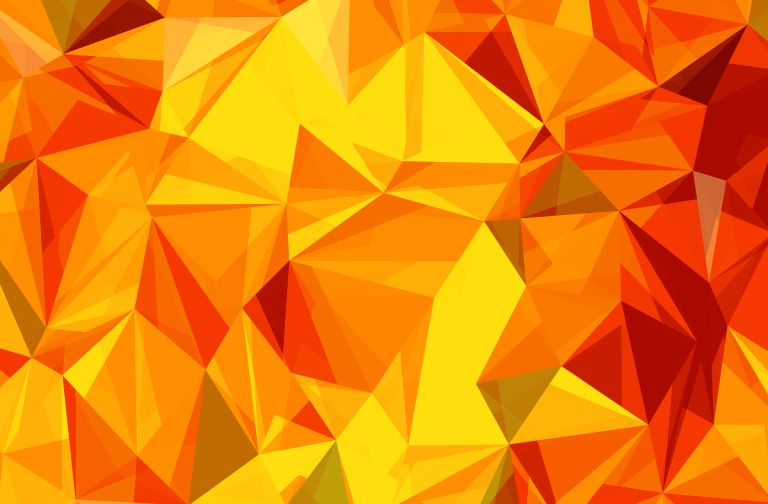
Write a Shadertoy shader that draws this background.

```glsl
// Low-poly mosaic of flat triangles glowing from dark red through orange to yellow.

const float ROWS = 6.2;                                   // lattice cells per canvas height
const mat2 TILT = mat2(0.87, 0.493, -0.493, 0.87);        // hides the lattice axes

vec2 hash2(vec2 p) {
    vec3 q = fract(p.xyx * vec3(0.1031, 0.1030, 0.0973));
    q += dot(q, q.yzx + 33.33);
    return fract((q.xx + q.yz) * q.zy);
}

float gradientDot(vec2 cell, vec2 offset) {
    return dot(hash2(cell + 71.0) * 2.0 - 1.0, offset);
}

float gradientNoise(vec2 p) {
    vec2 i = floor(p), f = fract(p), w = f * f * (3.0 - 2.0 * f), e = vec2(1, 0);
    return mix(mix(gradientDot(i, f), gradientDot(i + e, f - e), w.x),
               mix(gradientDot(i + e.yx, f - e.yx), gradientDot(i + 1.0, f - 1.0), w.x), w.y);
}

float cross2(vec2 a, vec2 b) { return a.x * b.y - a.y * b.x; }

// Signed distance to the line a-b, positive on its left
float leftOf(vec2 p, vec2 a, vec2 b) {
    return cross2(b - a, p - a) / max(length(b - a), 1e-4);
}

float glow(vec2 uv, vec2 centre, vec2 radius) {
    vec2 d = (uv - centre) / radius;
    return exp(-dot(d, d));
}

// Broad layout of warmth: positive is yellow, negative is red
float warmth(vec2 uv) {
    float yellow = 1.5 * glow(uv, vec2(0.41, 0.80), vec2(0.17, 0.20))
                 + 1.5 * glow(uv, vec2(0.53, 0.16), vec2(0.20, 0.17))
                 + 0.9 * glow(uv, vec2(0.59, 0.42), vec2(0.08, 0.12));
    float red = 2.3 * glow(uv, vec2(0.96, 0.70), vec2(0.16, 0.22))
              + 2.0 * glow(uv, vec2(0.87, 0.28), vec2(0.11, 0.20))
              + 1.6 * glow(uv, vec2(0.10, 0.86), vec2(0.11, 0.13))
              + 1.6 * glow(uv, vec2(0.39, 0.38), vec2(0.07, 0.08))
              + 1.4 * glow(uv, vec2(0.65, 1.00), vec2(0.09, 0.15));
    return yellow - red + 0.05;
}

vec3 palette(float t) {
    vec3 c = mix(vec3(0.66, 0.04, 0.0), vec3(0.96, 0.22, 0.0), smoothstep(0.02, 0.12, t));
    c = mix(c, vec3(0.97, 0.43, 0.0), smoothstep(0.18, 0.31, t));
    c = mix(c, vec3(1.0, 0.56, 0.0), smoothstep(0.38, 0.52, t));
    c = mix(c, vec3(1.0, 0.69, 0.03), smoothstep(0.64, 0.79, t));
    return mix(c, vec3(1.0, 0.87, 0.05), smoothstep(0.82, 0.93, t));
}

// Colour of one counter-clockwise triangle, with its pixel coverage in alpha
vec4 facet(vec2 p, vec2 a, vec2 b, vec2 c, vec2 id, float px) {
    float inside = min(leftOf(p, a, b), min(leftOf(p, b, c), leftOf(p, c, a)));
    float coverage = clamp(inside / px + 0.5, 0.0, 1.0);
    if (coverage <= 0.0) return vec4(0);

    vec2 middle = (a + b + c) / 3.0 * TILT / ROWS;        // undoes the tilt
    vec2 uv = middle * vec2(iResolution.y / iResolution.x, 1.0) + 0.5;
    vec2 rnd = hash2(id + 13.0);
    float heat = warmth(uv) + 1.5 * gradientNoise(middle * 5.0) + 1.5 * (rnd.x - 0.5);

    // Faint shards fanning out from each corner
    for (int k = 0; k < 3; k++) {
        vec2 cut = hash2(id + float(k) * 5.7 + 41.0);
        float side = clamp(leftOf(p, a, mix(b, c, 0.15 + 0.7 * cut.x)) / px + 0.5, 0.0, 1.0);
        float swing = 2.0 * cut.y - 1.0;
        heat += (side - 0.5) * swing * (0.25 + 0.75 * swing * swing);
        vec2 first = a; a = b; b = c; c = first;
    }

    vec3 colour = palette(1.0 / (1.0 + exp(-1.7 * heat)));
    colour = mix(colour, vec3(1.0, 0.93, 0.5), 0.4 * step(0.95, rnd.y));   // pale glints
    colour *= 1.0 - 0.25 * step(rnd.y, 0.05);                            // shaded facets
    return vec4(colour, 1.0) * coverage;
}

vec2 vertex(vec2 cell) { return cell + 0.5 + 0.94 * (hash2(cell + 200.0) - 0.5); }

void mainImage(out vec4 fragColor, in vec2 fragCoord) {
    float px = ROWS / iResolution.y;
    vec2 p = TILT * (fragCoord - 0.5 * iResolution.xy) * px;
    vec4 sum = vec4(0);

    // Only four jittered quads can reach this point
    for (int y = -1; y <= 0; y++)
    for (int x = -1; x <= 0; x++) {
        vec2 cell = floor(p) + vec2(x, y);
        vec2 a = vertex(cell), b = vertex(cell + vec2(1, 0));
        vec2 c = vertex(cell + 1.0), d = vertex(cell + vec2(0, 1));

        // Split along the diagonal that leaves the fuller triangles
        float splitAC = min(cross2(b - a, c - a), cross2(c - a, d - a));
        float splitBD = min(cross2(b - a, d - a), cross2(c - b, d - b));
        bool alongAC = splitAC > splitBD;
        vec2 id = cell + 300.0;
        sum += facet(p, a, b, alongAC ? c : d, id, px);
        sum += facet(p, alongAC ? a : b, c, d, id + vec2(137, 59), px);
    }
    fragColor = vec4(sum.rgb / max(sum.a, 1e-3), 1.0);
}
```
